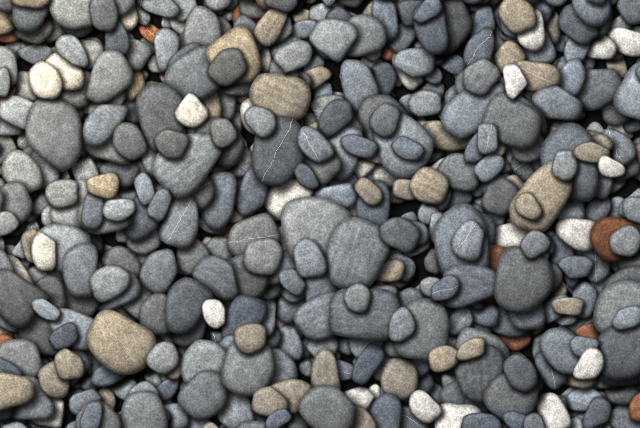
A Shadertoy shader for this texture:

```glsl
// A bed of smooth beach pebbles in greys, tans and whites, lit from the upper left.
// Jittered grids of rounded ellipses are painted back to front; each stone
// darkens what lies beneath it, then adds its own dome shading and mineral grain.

#define LAYERS 5
#define JITTER 0.34
#define SHADOW_DEPTH 0.80
#define SHADOW_SHIFT 0.09
#define SHADOW_BLUR 0.17
#define AMBIENT 0.44
#define DIFFUSE 0.76
#define GRAIN_SIZE 0.0055
#define GRAIN_CONTRAST 0.26
#define BRIGHTNESS 1.06

const vec3 LIGHT = vec3(-0.35, 0.55, 0.76);
const vec3 GAP = vec3(0.075, 0.072, 0.07);
const vec3 SLATE = vec3(0.37, 0.385, 0.405);
const vec3 BLUE_GREY = vec3(0.61, 0.635, 0.655);
const vec3 TAN = vec3(0.67, 0.62, 0.54);
const vec3 QUARTZ = vec3(0.91, 0.895, 0.865);
const vec3 RUST = vec3(0.55, 0.37, 0.28);

// Cell size and share of occupied cells, from the lowest layer to the top.
const vec2 LAYER[LAYERS] = vec2[LAYERS](vec2(0.058, 1.0), vec2(0.074, 0.95),
    vec2(0.096, 0.72), vec2(0.130, 0.46), vec2(0.068, 0.24));

vec4 hash4(vec2 p) {
    vec4 h = fract(p.xyxy * vec4(0.1031, 0.1030, 0.0973, 0.1099));
    h += dot(h, h.wzxy + 33.33);
    return fract((h.xxyz + h.yzzw) * h.zywx);
}

mat2 rotation(float a) {
    float c = cos(a), s = sin(a);
    return mat2(c, s, -s, c);
}

// Cellular noise: distance to the nearest scattered point.
float cellular(vec2 p) {
    vec2 id = floor(p);
    float nearest = 2.0;
    for (int j = -1; j <= 1; j++)
        for (int i = -1; i <= 1; i++) {
            vec2 c = id + vec2(i, j);
            nearest = min(nearest, length(c + hash4(c + 300.0).xy - p));
        }
    return nearest;
}

float layeredSines(vec2 p) {
    float sum = 0.0, weight = 0.5;
    for (int i = 0; i < 4; i++) {
        sum += weight * sin(p.x + 1.7 * sin(p.y)) * cos(p.y * 0.9 + sin(p.x * 0.7));
        p = rotation(1.1) * p * 1.9 + 2.3;
        weight *= 0.6;
    }
    return sum;
}

// Relative radius: 1 on the outline. Egg, superellipse, lumps and one worn facet.
float outline(vec2 p, vec4 h) {
    p.y *= 1.0 + 0.4 * (h.x - 0.5) * p.x;
    float power = mix(2.0, 3.0, h.y), angle = atan(p.y, p.x);
    vec2 a = pow(abs(p) + 1e-4, vec2(power));
    float f = pow(a.x + a.y, 1.0 / power);
    f *= 1.0 + 0.045 * sin(3.0 * angle + 6.28 * h.z) + 0.022 * sin(5.0 * angle + 20.0 * h.w);
    float facet = dot(p, rotation(6.28 * h.z) * vec2(1, 0)) / mix(0.7, 1.25, h.w);
    return 0.5 * (f + facet + sqrt((f - facet) * (f - facet) + 0.012));
}

vec3 stoneColor(vec2 p, vec4 h, vec4 k) {
    vec3 col = mix(SLATE, BLUE_GREY, h.x);
    col += (k.x - 0.5) * vec3(0.03, 0.01, -0.03);
    if (k.y > 0.75) col = mix(TAN, SLATE, 0.35 * h.x);
    if (k.y > 0.89) col = QUARTZ * mix(0.88, 1.0, h.x);
    if (k.y > 0.97) col = RUST * mix(0.8, 1.15, h.x);
    vec2 q = p + k.zw * 9.0;
    float mottle = layeredSines(q * 75.0);
    float grain = cellular(q / GRAIN_SIZE) - 0.5 + 0.6 * (cellular(q / GRAIN_SIZE * 0.45) - 0.5);
    float bands = sin(p.y * 330.0 + 2.0 * mottle) * smoothstep(0.6, 1.0, k.z);
    col *= 1.0 + 0.13 * mottle + GRAIN_CONTRAST * grain + 0.05 * bands;
    float vein = abs(p.y + 0.3 * p.x + 0.005 * mottle - 0.02 * (h.z - 0.5));
    return mix(col, QUARTZ * 0.9, 0.5 * step(0.88, k.w) * smoothstep(0.0018, 0.0004, vein));
}

float domeLight(vec2 slope, float f) {
    float t = min(f, 1.0);
    vec2 tilt = normalize(slope + 1e-5) * 0.9 * pow(t, 2.6);
    vec3 normal = vec3(tilt, sqrt(1.0 - dot(tilt, tilt)));
    float rim = mix(1.0, 0.68, smoothstep(0.82, 1.0, t));
    return (AMBIENT + DIFFUSE * max(dot(normal, LIGHT), 0.0)) * rim;
}

void mainImage(out vec4 fragColor, in vec2 fragCoord) {
    vec2 uv = fragCoord / iResolution.y;
    float pixel = 1.0 / iResolution.y;
    vec3 col = GAP;
    for (int layer = 0; layer < LAYERS; layer++) {
        float size = LAYER[layer].x;
        mat2 grid = rotation(0.4 + 1.3 * float(layer));
        vec2 g = uv * grid / size, id = floor(g);
        for (int n = 0; n < 9; n++) {
            vec2 c = id + vec2(n % 3 - 1, n / 3 - 1);
            vec2 seed = c + 100.0 + 61.0 * float(layer);
            vec4 place = hash4(seed), h = hash4(seed + 411.3), k = hash4(seed + 793.7);
            vec2 q = grid * (g - c - 0.5 - JITTER * (2.0 * place.xy - 1.0)) * size;
            if (place.z > LAYER[layer].y || length(q) > 1.2 * size) continue;

            float major = size * mix(0.48, 0.72, h.z);
            vec2 radii = major * vec2(1.0, mix(0.55, 0.92, k.x));
            mat2 turn = rotation(6.28 * place.w);

            // Soft shadow cast down and to the right.
            vec2 s = q - SHADOW_SHIFT * size * vec2(0.6, -0.8);
            float fs = outline(s * turn / radii, h);
            float ds = length(s) * (1.0 - 1.0 / fs);
            col *= 1.0 - SHADOW_DEPTH * smoothstep(SHADOW_BLUR, -0.5 * SHADOW_BLUR, ds / size);

            // The stone itself.
            vec2 p = q * turn;
            float f = outline(p / radii, h);
            float cover = smoothstep(pixel, -pixel, length(q) * (1.0 - 1.0 / f));
            if (cover > 0.0) {
                float light = domeLight(turn * (p / (radii * radii)) * major, f);
                col = mix(col, stoneColor(p, h, k) * light, cover);
            }
        }
    }
    // Warm sunlight strongest in the upper left corner.
    float sun = smoothstep(1.1, 0.0, length(uv - vec2(0.0, 1.0)));
    col *= BRIGHTNESS * (1.0 + sun * vec3(0.24, 0.19, 0.10));
    fragColor = vec4(clamp(col, 0.0, 1.0), 1.0);
}
```
